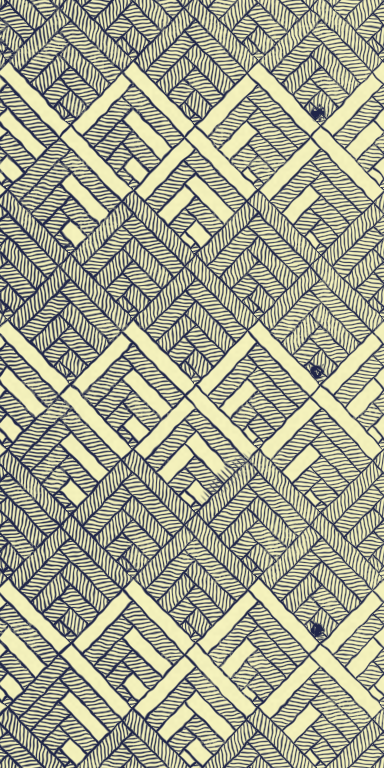
Reproduce this pattern procedurally as a Shadertoy shader.

```glsl
// Inked diamond scales, each built from nested chevron planks in a log-cabin joint.
// A skewed lattice gives the scales; box distances outline the planks and slanted
// strokes hatch them. Two rows with bare planks alternate with two hatched rows.

#define SCALE_WIDTH 0.3265     // diamond width, in canvas widths
#define ROW_STEP 0.1685        // vertical distance between rows
#define APEX vec2(0.347, 0.158) // one apex, measured from the top left
#define BANDS 5.5              // chevrons per diamond
#define STROKES 19.0           // hatch strokes along one edge
#define OUTLINE 0.0029         // half width of plank outlines
#define HATCH 0.0016           // half width of hatch strokes
#define WOBBLE 0.0045          // hand-drawn unevenness
#define CREAM vec3(0.955, 0.945, 0.735)
#define INK vec3(0.125, 0.150, 0.285)

float hash(vec2 p) {
    vec3 q = fract(vec3(p.xyx) * 0.1031);
    q += dot(q, q.yzx + 33.33);
    return fract((q.x + q.y) * q.z);
}

float noise(vec2 p) {
    vec2 i = floor(p), f = fract(p);
    f = f * f * (3.0 - 2.0 * f);
    return mix(mix(hash(i), hash(i + vec2(1, 0)), f.x),
               mix(hash(i + vec2(0, 1)), hash(i + vec2(1, 1)), f.x), f.y);
}

// Coverage of a line with the given half width at distance d
float stroke(float d, float halfWidth, float soft) {
    return 1.0 - smoothstep(halfWidth - soft, halfWidth + soft, d);
}

// Ink coverage of the planks at canvas point p
float planks(vec2 p, float soft) {
    float edge = length(vec2(0.5 * SCALE_WIDTH, ROW_STEP));
    vec2 g = (p - APEX) / vec2(SCALE_WIDTH, 2.0 * ROW_STEP);
    vec2 lattice = vec2(g.y + g.x, g.y - g.x);
    vec2 cell = floor(lattice);
    vec2 f = fract(lattice) * BANDS;
    vec2 band = floor(f);

    // The right arm owns each corner; the left arm butts against it
    bool rightArm = band.y <= band.x;
    float k = min(band.x, band.y);
    float along = rightArm ? f.x : f.y;
    float across = (rightArm ? f.y : f.x) - k;
    float start = rightArm ? k : k + 1.0;
    float side = min(across, 1.0 - across);
    float ends = min(along - start, BANDS - along);
    float border = min(side, ends) * edge / BANDS;

    float weight = mix(1.2, 0.8, clamp(p.x, 0.0, 1.0));
    weight *= 0.75 + 0.5 * noise(p * 70.0 + 9.0);
    float ink = stroke(border, OUTLINE * weight, soft);

    // Rows 0 and 1 leave every other chevron bare, on one arm only in some columns
    float row = mod(cell.x + cell.y, 4.0);
    float column = mod(cell.x - cell.y, 6.0);
    bool evenBand = mod(k, 2.0) < 0.5;
    bool bareRow = row < 1.5;
    bool shadedArm = rightArm ? (column > 1.5 && column < 3.5 && k > 1.0)
                              : (column > 4.5 || (column < 0.5 && k > 1.0));
    if (bareRow && evenBand && !shadedArm) return ink;

    float slant = (bareRow || !evenBand) ? 0.75 : -0.75;
    float phase = (along + slant * across) * STROKES / BANDS;
    phase += 0.3 * hash(cell + k * 7.0);
    float pitch = edge / (STROKES * sqrt(1.0 + slant * slant));
    float d = abs(fract(phase) - 0.5) * pitch;
    return max(ink, stroke(d, HATCH * weight, soft));
}

// Scribbled blots, one in each vertical repeat, and one cross-hatched smear
float blots(vec2 p, float soft) {
    float period = 4.0 * ROW_STEP;
    vec2 b = p - vec2(0.828, 0.294);
    b.y -= period * floor(b.y / period + 0.5);
    float radius = 0.019 + 0.012 * (noise(p * 95.0) - 0.5);
    float blot = stroke(length(b), radius, 2.0 * soft);
    blot *= smoothstep(0.1, 0.45, noise(p * 150.0));

    vec2 s = p - vec2(0.588, 1.245);
    vec2 along = vec2(s.x - s.y, s.x + s.y) * 0.7071;
    float smear = stroke(length(along * vec2(0.28, 1.0)), 0.022, 0.007);
    float lines = abs(fract(along.x / 0.012) - 0.5) * 0.012;
    return max(blot, 0.8 * smear * stroke(lines, 0.002, soft));
}

void mainImage(out vec4 fragColor, in vec2 fragCoord) {
    vec2 p = vec2(fragCoord.x, iResolution.y - fragCoord.y) / iResolution.x;
    float soft = max(0.0027, 0.6 / iResolution.x);

    vec2 shake = vec2(noise(p * 55.0), noise(p * 55.0 + 31.7)) - 0.5;
    vec2 drift = vec2(noise(p * 9.0 + 4.0), noise(p * 9.0 + 17.0)) - 0.5;
    vec2 q = p + WOBBLE * (shake + drift);

    // Dry flecks thin the ink, while paper grain stays faint
    float dry = smoothstep(0.6, 0.9, noise(p * 14.0)) * smoothstep(0.4, 0.8, noise(p * 190.0));
    float ink = planks(q, soft) * (1.0 - 0.35 * dry);
    ink = max(ink, blots(p, soft));

    vec3 paper = CREAM * (0.985 + 0.025 * noise(p * 120.0));
    fragColor = vec4(mix(paper, INK, ink), 1.0);
}
```
